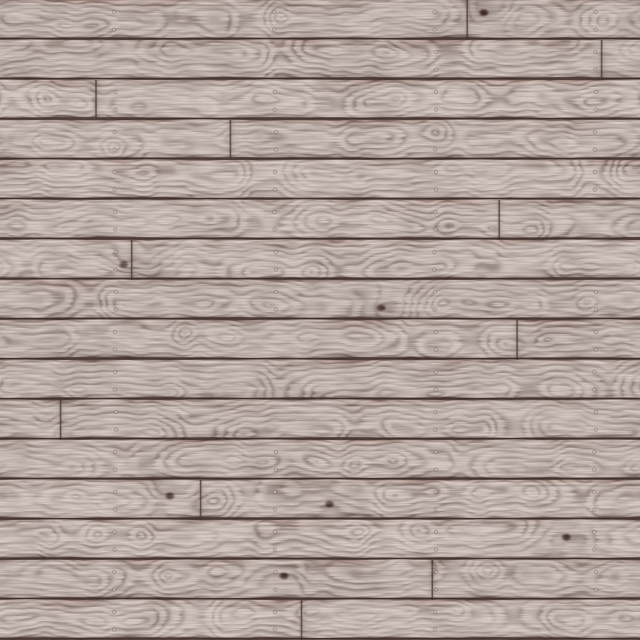
Write a WebGL 1 fragment shader that draws this texture.

```glsl
precision highp float;
uniform vec2 u_resolution;

#define ROWS 16.0
#define LIGHT_WOOD vec3(0.80, 0.75, 0.73)
#define GAP_BROWN vec3(0.22, 0.15, 0.13)
#define RUST_TINT vec3(1.0, 0.95, 0.92)
#define GAP_CENTRE 0.965
#define GAP_HALF 0.026
#define JOINT_HALF 0.0012
#define RINGS 7.0
#define KNOT_CELLS 3.0
#define KNOT_CHANCE 0.2
#define NAIL_COLUMNS 4.0
#define NAIL_RADIUS 0.0017

const float TAU = 6.28319;

float hash(vec2 p) {
  return fract(sin(dot(p, vec2(127.1, 311.7))) * 43758.5);
}

// Distance to the nearest scattered point, periodic in x
float cellular(vec2 p, float period) {
  float nearest = 2.0;
  for (int j = -1; j <= 1; j++) {
    for (int i = -1; i <= 1; i++) {
      vec2 cell = floor(p) + vec2(float(i), float(j));
      vec2 id = vec2(mod(cell.x, period), cell.y);
      vec2 point = cell + vec2(hash(id), hash(id + 51.3));
      nearest = min(nearest, length(p - point));
    }
  }
  return nearest;
}

// Layered sines along a board, each row with its own phases
float waves(float x, float row, float seed) {
  float sum = 0.0;
  for (int i = 0; i < 5; i++) {
    float n = float(i);
    float phase = TAU * hash(vec2(row + seed, n + 3.0));
    sum += sin(TAU * (1.0 + 2.0 * n) * x + phase) / (1.0 + 0.7 * n);
  }
  return sum;
}

// Growth rings: long nested ovals around a wandering heart line
float ringField(float x, float t, float row) {
  float heart = 0.2 + 0.6 * hash(vec2(row, 6.0)) + 0.09 * waves(x, row, 20.0);
  float taper = 0.26 * waves(x, row, 40.0);
  return length(vec2(t - heart, taper)) + 0.04 * waves(x * 3.0, row, 60.0);
}

// x: bend of the rings around knots, y: dark core
vec2 knots(float x, float t, float row) {
  vec2 result = vec2(0.0);
  for (int i = -1; i <= 1; i++) {
    float cell = floor(x * KNOT_CELLS) + float(i);
    vec2 id = vec2(mod(cell, KNOT_CELLS), row);
    float present = step(hash(id + 7.7), KNOT_CHANCE);
    float centre = (cell + 0.2 + 0.6 * hash(id + 1.9)) / KNOT_CELLS;
    vec2 d = vec2((x - centre) * ROWS, t - 0.3 - 0.4 * hash(id + 4.3));
    float bend = exp(-dot(d * d, vec2(1.5, 6.0)));
    float core = 1.0 - smoothstep(0.03, 0.13, length(d * vec2(0.8, 1.0)));
    result += present * vec2(bend, core);
  }
  return result;
}

// Staggered butt joints; some rows run through unbroken
float jointPosition(float row) {
  float drift = (row - 8.2) / 2.8;
  float shift = 0.4 * step(5.5, row) * exp(-drift * drift);
  return fract(0.73 + 0.21 * row + shift - 0.41 * step(14.5, row));
}

float hasJoint(float row) {
  float oddMiddle = mod(row, 2.0) * step(6.5, row) * step(row, 13.5);
  return 1.0 - max(oddMiddle, step(abs(row - 4.0), 0.5));
}

void main() {
  vec2 uv = gl_FragCoord.xy / u_resolution;
  float pixel = 0.75 / u_resolution.y;
  float depth = (1.0 - uv.y) * ROWS;
  float row = floor(depth);
  float t = fract(depth);   // 0 at the top of a board, 1 at the bottom
  float jointed = hasJoint(row);
  float along = fract(uv.x - jointPosition(row));

  // Fibres, blotches and rings
  float fibre = cellular(vec2(uv.x * 20.0, uv.y * 240.0), 20.0) - 0.45;
  float blotch = cellular(vec2(uv.x * 9.0, uv.y * 70.0), 9.0) - 0.45;
  vec2 knot = knots(uv.x, t, row);
  float field = ringField(along, t, row) + 0.45 * knot.x + 0.15 * jointed * along
              + 0.04 * fibre + 0.06 * blotch;
  float ring = pow(0.5 + 0.5 * sin(TAU * RINGS * field), 2.0);
  float figure = clamp(0.5 + 1.3 * blotch + 0.2 * waves(uv.x, row, 80.0), 0.0, 1.0);
  float tone = 0.95 + 0.04 * (hash(vec2(row, 2.0)) - 0.5) + 0.02 * jointed * (along - 0.5);
  tone -= ring * mix(0.08, 0.26, figure) + 0.26 * fibre + 0.09 * blotch;
  tone -= 0.07 * knot.x + 0.6 * knot.y;

  // Bevelled upper lip and grime next to the gap
  float lip = 1.0 - smoothstep(0.08, 0.13, t);
  float groove = exp(-pow((t - 0.14) / 0.03, 2.0));
  float gapDistance = min(abs(t - GAP_CENTRE), t + 1.0 - GAP_CENTRE);
  float grime = exp(-gapDistance / 0.05) * clamp(0.85 + 1.2 * blotch + 0.8 * fibre, 0.2, 1.6);
  tone += 0.04 * lip - 0.10 * groove * (0.5 + figure) - 0.55 * grime;

  // Nail pairs
  float column = uv.x * NAIL_COLUMNS - 0.22;
  vec2 nailId = vec2(mod(floor(column), NAIL_COLUMNS), row);
  float nailed = step(0.15, hash(nailId + 13.0));
  vec2 nail = vec2((fract(column) - 0.5) / NAIL_COLUMNS, (abs(t - 0.52) - 0.22) / ROWS);
  nail.x += 0.004 * (hash(nailId + 21.0) - 0.5);
  float r = length(nail);
  float rim = 1.0 - smoothstep(NAIL_RADIUS, NAIL_RADIUS * 2.0 + pixel, r);
  float head = 1.0 - smoothstep(NAIL_RADIUS - pixel, NAIL_RADIUS + pixel, r);
  tone = mix(tone, 0.45, 0.6 * rim * nailed);
  tone = mix(tone, 1.05, 0.9 * head * nailed);

  // Joints and gaps
  float jointDistance = min(along, 1.0 - along);
  float joint = 1.0 - smoothstep(JOINT_HALF - pixel, JOINT_HALF + pixel, jointDistance);
  tone -= jointed * 0.20 * exp(-jointDistance / 0.004);
  tone = mix(tone, 0.15, 0.8 * joint * jointed);
  float soft = pixel * ROWS;
  float gapHalf = GAP_HALF + 0.02 * blotch;
  float gap = 1.0 - smoothstep(gapHalf - soft, gapHalf + soft, gapDistance);
  tone = mix(tone, 0.06 + 0.2 * max(blotch, 0.0), gap);

  vec3 color = mix(GAP_BROWN, LIGHT_WOOD, clamp(tone, 0.0, 1.08));
  float rust = figure * exp(-t / 0.12) + 0.7 * knot.y;
  color *= mix(vec3(1.0), RUST_TINT, clamp(rust, 0.0, 1.0));
  gl_FragColor = vec4(color, 1.0);
}
```
